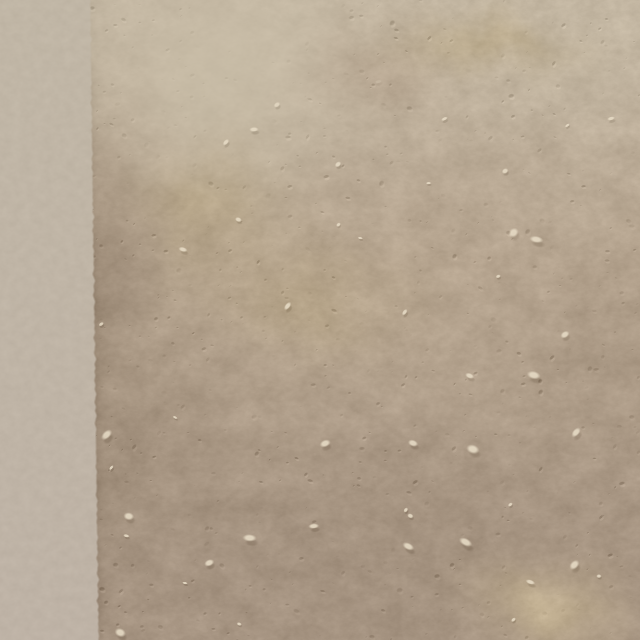
Reproduce this texture procedurally as a Shadertoy shader.

```glsl
const vec3 GROUND_TOP = vec3(0.765, 0.715, 0.635);
const vec3 GROUND_MID = vec3(0.710, 0.642, 0.560);
const vec3 GROUND_LOW = vec3(0.650, 0.580, 0.508);
const vec3 STRIP_TOP = vec3(0.755, 0.715, 0.650);
const vec3 STRIP_LOW = vec3(0.745, 0.700, 0.650);
const vec3 PALE_DUST = vec3(0.785, 0.740, 0.655);
const vec3 OCHRE = vec3(0.710, 0.640, 0.500);
const vec3 SHADE = vec3(0.610, 0.540, 0.465);
const vec3 SAND = vec3(0.765, 0.695, 0.570);
const vec3 PEBBLE = vec3(0.900, 0.855, 0.770);
const float EDGE_TOP = 0.141;
const float EDGE_LOW = 0.154;
const float PEBBLE_CELLS = 11.0;
const float PEBBLE_SHARE = 0.42;
const float CHIP_CELLS = 52.0;
const float CHIP_SHARE = 0.36;
const float GRAIN = 0.045;
const float MOTTLE = 0.085;

vec2 hash2(vec2 p) {
    vec3 q = fract(p.xyx * vec3(0.1031, 0.1030, 0.0973));
    q += dot(q, q.yzx + 33.33);
    return fract((q.xx + q.yz) * q.zy);
}

float gradientNoise(vec2 p) {
    vec2 cell = floor(p), f = fract(p);
    vec2 u = f * f * f * (f * (f * 6.0 - 15.0) + 10.0);
    vec4 corner;
    for (int i = 0; i < 4; i++) {
        vec2 o = vec2(i & 1, i >> 1);
        float angle = 6.28318 * hash2(cell + o + 40.0).x;
        corner[i] = dot(vec2(cos(angle), sin(angle)), f - o);
    }
    return mix(mix(corner.x, corner.y, u.x), mix(corner.z, corner.w, u.x), u.y);
}

float fbm(vec2 p) {
    float sum = 0.0, amp = 0.5;
    for (int i = 0; i < 5; i++) {
        sum += amp * gradientNoise(p);
        p = mat2(1.6, 1.2, -1.2, 1.6) * p + 7.3;
        amp *= 0.55;
    }
    return sum;
}

// Soft elliptical patch, 1 at its centre
float patchMask(vec2 p, vec2 centre, vec2 radius) {
    vec2 d = (p - centre) / radius;
    return exp(-dot(d, d));
}

// Jittered elongated specks: x is coverage, y is the shaded lower rim
vec2 specks(vec2 p, float cells, float share, vec2 sizeRange, float seed, float px) {
    vec2 base = floor(p * cells), result = vec2(0.0);
    for (int j = -1; j <= 1; j++)
    for (int i = -1; i <= 1; i++) {
        vec2 id = base + vec2(i, j);
        vec2 place = hash2(id + seed), kind = hash2(id + seed + 71.0);
        float size = mix(sizeRange.x, sizeRange.y, kind.y * kind.y);
        float turn = mix(-0.5, 1.0, place.x);
        vec2 d = p - (id + place) / cells;
        mat2 spin = mat2(cos(turn), -sin(turn), sin(turn), cos(turn));
        vec2 stretch = vec2(1.0, mix(1.2, 2.1, place.y));
        float body = length(spin * d * stretch) - size;
        float rim = length(spin * (d + vec2(-0.4, 0.9) * size) * stretch) - size;
        float present = step(kind.x, share);
        float soft = max(px, size * 0.45);
        result = max(result, present * (1.0 - smoothstep(-soft, soft, vec2(body, rim))));
    }
    return result;
}

vec3 groundColour(vec2 p, float px) {
    // Broad light falling from the top
    vec2 q = p + 0.09 * vec2(fbm(p * 5.0), fbm(p * 5.0 + 19.0));
    vec3 col = mix(GROUND_LOW, GROUND_MID, smoothstep(0.08, 0.55, q.y));
    col = mix(col, GROUND_TOP, smoothstep(0.55, 1.0, q.y));

    // Large stains and worn patches
    col = mix(col, PALE_DUST, 0.85 * patchMask(q, vec2(0.36, 0.88), vec2(0.17, 0.16)));
    col = mix(col, GROUND_MID, 0.75 * patchMask(q, vec2(0.60, 0.89), vec2(0.10, 0.07)));
    col = mix(col, OCHRE, 0.55 * patchMask(q, vec2(0.76, 0.94), vec2(0.11, 0.035)));
    col = mix(col, OCHRE, 0.50 * patchMask(q, vec2(0.32, 0.67), vec2(0.10, 0.08)));
    col = mix(col, OCHRE, 0.40 * patchMask(q, vec2(0.48, 0.54), vec2(0.12, 0.07)));
    col = mix(col, SHADE, 0.75 * patchMask(q, vec2(0.15, 0.56), vec2(0.10, 0.17)));
    col = mix(col, SHADE, 0.50 * patchMask(q, vec2(0.19, 0.30), vec2(0.16, 0.14)));
    col = mix(col, SHADE, 0.35 * patchMask(q, vec2(0.97, 0.44), vec2(0.14, 0.11)));
    col = mix(col, SHADE, 0.30 * patchMask(q, vec2(0.63, 0.17), vec2(0.19, 0.10)));
    col = mix(col, SAND, 0.85 * patchMask(q, vec2(0.86, 0.05), vec2(0.10, 0.06)));

    // Mottling and grain, quieter on the pale dust
    float rough = 1.0 - 0.65 * patchMask(p, vec2(0.34, 0.90), vec2(0.19, 0.17));
    col += rough * MOTTLE * fbm(p * vec2(17.0, 22.0));
    col += rough * GRAIN * fbm(p * vec2(75.0, 105.0));

    // Dark chips with a lit rim, then bright pebbles
    vec2 chips = specks(p, CHIP_CELLS, CHIP_SHARE, vec2(0.0012, 0.0042), 13.0, px);
    float chipFade = rough * smoothstep(-0.22, 0.2, fbm(p * 9.0 + 5.0));
    col += chipFade * (0.045 * chips.y - 0.105 * chips.x);
    vec2 stones = specks(p, PEBBLE_CELLS, PEBBLE_SHARE, vec2(0.003, 0.0085), 5.0, px);
    float stoneFade = 1.0 - smoothstep(0.82, 0.90, p.y);
    col -= 0.07 * stones.y * stoneFade;
    return mix(col, PEBBLE, 0.9 * stones.x * stoneFade);
}

void mainImage(out vec4 fragColor, in vec2 fragCoord) {
    vec2 p = fragCoord / iResolution.xy;
    float px = 1.0 / min(iResolution.x, iResolution.y);

    // Smooth strip on the left with a slightly ragged, leaning edge
    float edge = mix(EDGE_LOW, EDGE_TOP, p.y) + 0.004 * gradientNoise(vec2(3.0, p.y * 90.0));
    float fromEdge = p.x - edge;
    vec3 strip = mix(STRIP_LOW, STRIP_TOP, p.y) + 0.035 * fbm(p * vec2(60.0, 70.0));

    vec3 ground = groundColour(p, px);
    ground -= 0.055 * exp(-max(fromEdge, 0.0) / 0.008) * (1.0 - 0.7 * smoothstep(0.75, 1.0, p.y));
    vec3 col = mix(strip, ground, smoothstep(-1.5 * px, 1.5 * px, fromEdge));
    fragColor = vec4(clamp(col, 0.0, 1.0), 1.0);
}
```
